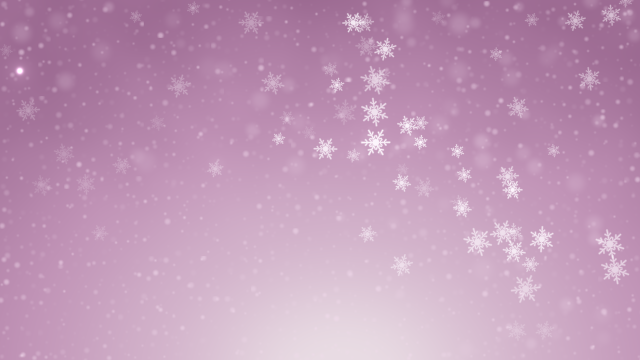
A WebGL 1 fragment shader for this background:

```glsl
precision highp float;
// Mauve winter backdrop: pale glow from below, soft bokeh, snow dots and a drifting band of snowflakes.
uniform vec2 u_resolution;

const float PI = 3.14159;

vec2 hash2(vec2 p) {
  vec2 q = vec2(dot(p, vec2(127.1, 311.7)), dot(p, vec2(269.5, 183.3)));
  return fract(sin(q) * 43758.5);
}

float cornerSlope(vec2 cell, vec2 corner, vec2 f) {
  return dot(hash2(cell + corner) * 2.0 - 1.0, f - corner);
}

float gradientNoise(vec2 p) {
  vec2 i = floor(p), f = fract(p);
  vec2 u = f * f * (3.0 - 2.0 * f);
  vec2 e = vec2(1.0, 0.0);
  return mix(mix(cornerSlope(i, e.yy, f), cornerSlope(i, e.xy, f), u.x),
             mix(cornerSlope(i, e.yx, f), cornerSlope(i, e.xx, f), u.x), u.y);
}

float segment(vec2 p, vec2 a, vec2 b) {
  vec2 d = b - a;
  return length(p - a - d * clamp(dot(p - a, d) / dot(d, d), 0.0, 1.0));
}

// Six branched arms, folded into one sector; p is scaled to unit radius
float snowflake(vec2 p, float turn, float blur) {
  float a = mod(atan(p.y, p.x) + turn, PI / 3.0) - PI / 6.0;
  vec2 q = length(p) * vec2(cos(a), abs(sin(a)));
  float arm = segment(q, vec2(0.0), vec2(0.95, 0.0)) - 0.055;
  float inner = segment(q, vec2(0.28, 0.0), vec2(0.42, 0.2)) - 0.05;
  float outer = segment(q, vec2(0.56, 0.0), vec2(0.7, 0.18)) - 0.05;
  float core = q.x - 0.24;
  return smoothstep(blur, -blur, min(min(arm, core), min(inner, outer)));
}

// Diagonal drift from upper centre to lower right
vec2 driftPoint(float along, float across) {
  return mix(vec2(0.84, 0.78), vec2(1.62, 0.1), along) + vec2(0.66, 0.75) * across;
}

// One disc per cell, with varied size and strength
float snowDots(vec2 p, float cells, float seed) {
  vec2 g = p * cells;
  vec2 id = floor(g) + seed;
  vec2 h = hash2(id), k = hash2(id + 57.3);
  float radius = mix(0.0022, 0.0075, k.x * k.x) * cells;
  float blur = 1.2 * cells / u_resolution.y + radius * 0.25;
  float d = length(fract(g) - mix(vec2(0.15), vec2(0.85), h));
  return smoothstep(radius + blur, radius - blur, d) * k.y * k.y;
}

void main() {
  float px = 1.0 / u_resolution.y;
  vec2 p = gl_FragCoord.xy * px;
  float aspect = u_resolution.x * px;
  p.x *= 1.7778 / aspect;

  // Glow rising from the bottom centre
  float d = length((p - vec2(0.95, -0.05)) * vec2(0.77, 1.0));
  vec3 color = mix(vec3(0.91, 0.86, 0.89), vec3(0.83, 0.71, 0.80), smoothstep(0.05, 0.43, d));
  color = mix(color, vec3(0.75, 0.57, 0.71), smoothstep(0.32, 0.77, d));
  color = mix(color, vec3(0.62, 0.425, 0.58), smoothstep(0.65, 1.12, d));

  // Faint mist
  float mist = gradientNoise(p * 4.0) + 0.5 * gradientNoise(p * 9.0 + 7.0);
  color += 0.035 * mist * smoothstep(0.2, 0.8, p.y);

  // Out-of-focus bokeh, alternating between the drift and the upper sky
  float bokeh = 0.0;
  for (int i = 0; i < 76; i++) {
    float n = float(i);
    vec2 h = hash2(vec2(n, 3.7)), k = hash2(vec2(n, 19.1));
    vec2 center = vec2(fract(n * 0.618) * 1.78, 1.0 - 0.55 * h.y * h.y);
    if (mod(n, 2.0) < 0.5) center = driftPoint(h.x * 1.1, (h.y - 0.42) * 0.75);
    float radius = mix(0.018, 0.045, k.x);
    bokeh += smoothstep(radius, radius * 0.15, length(p - center)) * mix(0.06, 0.24, k.y);
  }
  color = mix(color, vec3(0.94, 0.85, 0.92), min(bokeh, 0.5));

  // Fine snow over the whole canvas
  float dots = snowDots(p, 13.0, 4.0) + snowDots(p + 0.37, 19.0, 31.0)
             + 0.8 * snowDots(p + 0.71, 27.0, 83.0);
  color = mix(color, vec3(0.95, 0.86, 0.93), min(dots * 0.55, 0.7));

  // Crisp flakes along the drift, then paler ones scattered around it
  for (int i = 0; i < 64; i++) {
    float n = float(i);
    vec2 h = hash2(vec2(n, 41.3)), k = hash2(vec2(n, 67.9));
    vec2 center = driftPoint(fract(n * 0.618 + 0.08), (h.x - 0.45) * 0.5);
    float radius = mix(0.017, 0.042, k.x);
    float strength = mix(0.55, 1.0, k.y) * smoothstep(-0.1, 0.4, center.y);
    if (i >= 32) {
      center = vec2(fract(n * 0.618 + 0.2) * 1.78, 1.0 - 0.75 * h.y * sqrt(h.x));
      radius = mix(0.016, 0.036, k.x);
      strength = mix(0.15, 0.4, k.y) + 0.3 * smoothstep(1.1, 1.7, center.x);
    }
    vec2 q = (p - center) / radius;
    if (dot(q, q) < 1.5) {
      float shape = snowflake(q, h.y * PI, px / radius);
      color = mix(color, vec3(1.0, 0.98, 1.0), shape * strength);
    }
  }

  // Small twinkle at the upper left
  float twinkle = length(p - vec2(0.055, 0.803));
  color += 0.75 * exp(-twinkle * twinkle * 16000.0) + 0.15 * exp(-twinkle * 55.0);

  gl_FragColor = vec4(clamp(color, 0.0, 1.0), 1.0);
}
```
